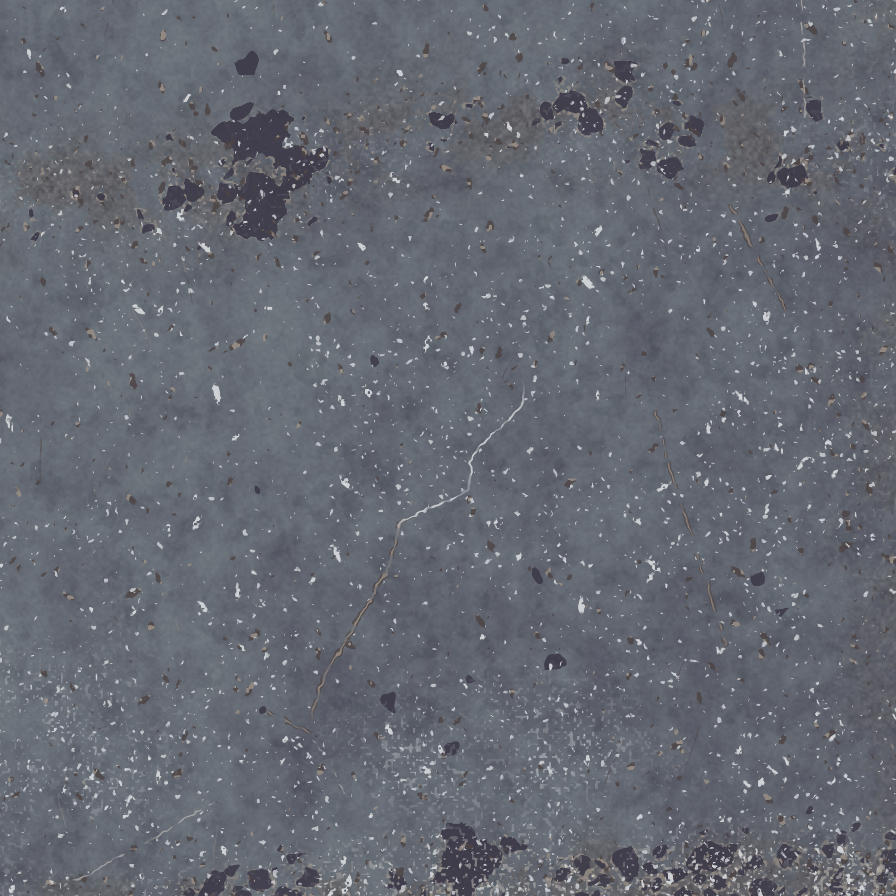
Write a Shadertoy shader that draws this texture.

```glsl
#define PAINT_LIGHT vec3(.432, .462, .492)
#define PAINT_DARK vec3(.342, .352, .398)
#define TARNISH vec3(.372, .365, .378)
#define BARE_METAL vec3(.235, .222, .28)
#define RUST vec3(.3, .262, .262)
#define TAN vec3(.61, .565, .52)
#define CHALK vec3(.83, .84, .85)
#define CHALK_AMOUNT .11
#define RUST_AMOUNT .12
#define SPOT_AMOUNT .85

vec3 hash(vec2 p) {
  vec3 q = fract(p.xyx * vec3(.1031, .1030, .0973));
  q += dot(q, q.yxz + 33.33);
  return fract((q.xxy + q.yzz) * q.zyx);
}

float noise(vec2 p) {
  vec2 i = floor(p), f = fract(p);
  f = f * f * (3. - 2. * f);
  return mix(mix(hash(i).x, hash(i + vec2(1, 0)).x, f.x),
             mix(hash(i + vec2(0, 1)).x, hash(i + 1.).x, f.x), f.y);
}

float fbm(vec2 p) {
  float sum = 0., amp = .52;
  for (int i = 0; i < 5; i++) {
    sum += amp * noise(p);
    p = mat2(1.6, 1.2, -1.2, 1.6) * p + 17.3;
    amp *= .5;
  }
  return sum;
}

vec2 jitter(vec2 uv, float freq, float amount) {
  return uv + (vec2(noise(uv * freq), noise(uv * freq + 37.7)) - .5) * amount;
}

float glow(vec2 uv, vec2 center, vec2 radii) {
  vec2 d = (uv - center) / radii;
  return exp(-dot(d, d));
}

// Coverage of a shape from its signed distance
float fill(float d) {
  float soft = max(.6 / iResolution.y, .0005);
  return smoothstep(soft, -soft, d);
}

// Distance to the nearest of many scattered, stretched grains
float flecks(vec2 uv, float cells, float seed, float radius, float stretch, float spread, float chance) {
  vec2 p = uv * cells, cell = floor(p);
  float nearest = 1.;
  for (int k = 0; k < 9; k++) {
    vec2 id = cell + vec2(k % 3 - 1, k / 3 - 1);
    vec3 place = hash(id + seed), shape = hash(id + seed + 71.3);
    if (place.z > chance) continue;
    float a = (shape.x - .5) * spread;
    vec2 d = mat2(cos(a), sin(a), -sin(a), cos(a)) * (p - id - place.xy) / cells;
    float r = radius * mix(.25, 1., shape.y * shape.y * shape.y);
    r *= smoothstep(0., .25, 1. - place.z / chance);
    nearest = min(nearest, length(d / vec2(1, mix(1., stretch, shape.z))) - r);
  }
  return nearest;
}

float segment(vec2 p, vec2 a, vec2 b) {
  vec2 pa = p - a, ba = b - a;
  return length(pa - ba * clamp(dot(pa, ba) / dot(ba, ba), 0., 1.));
}

// Course of the long curved scratch, x as a function of y
float sweep(float y) {
  return .345 + .1 * smoothstep(.18, .42, y) + .08 * smoothstep(.41, .46, y) + .06 * smoothstep(.48, .56, y);
}

void mainImage(out vec4 fragColor, in vec2 fragCoord) {
  vec2 uv = fragCoord / iResolution.xy, ragged = jitter(uv, 300., .003);
  float grain = noise(uv * 210.), fine = noise(uv * 340. + 11.), patches = fbm(uv * 7. + 4.);

  // Cloudy paint with faint streaks and small smudges
  float cloud = .36 * fbm(uv * 5.) + .36 * fbm(uv * 24. + 9.) + .28 * fbm(uv * 75. + 2.);
  cloud += .08 * noise(uv * vec2(85, 5)) - .02 + .07 * (uv.y - uv.x);
  vec3 col = mix(PAINT_DARK, PAINT_LIGHT, smoothstep(.2, .8, cloud));
  col += .028 * (fine - .5) + .02 * (grain - .5);
  col -= .03 * smoothstep(.58, .72, fbm(uv * 48. + 21.));

  // Worn bands across the top, the foot and the right edge
  float ridge = .79 + .08 * smoothstep(.2, .6, uv.x) - .055 * smoothstep(.65, 1., uv.x);
  float top = exp(-pow(abs(uv.y - ridge) / .062, 2.));
  float foot = smoothstep(.1, .03, uv.y + .05 * smoothstep(.6, .1, uv.x));
  float edge = .6 * smoothstep(.88, 1., uv.x);
  float wear = max(max(top, foot), edge);
  float tarnish = wear * smoothstep(.38, .62, fbm(uv * 24.) + .25 * (grain - .5));
  col = mix(col, TARNISH + .1 * (grain - .5) + .08 * (fine - .5), .75 * tarnish);

  // Bare metal spots with speckled pale rims
  vec2 lobed = jitter(jitter(uv, 75., .011), 170., .004);
  float spots = flecks(lobed, 44., 5., .015, 1.4, 5.,
    .008 + SPOT_AMOUNT * max(top * top, foot) * smoothstep(.34, .56, patches));
  float lumps = (fbm(uv * 27.) - .5) * 4. - 1.;
  float largeTop = length((uv - vec2(.285, .805)) / vec2(.054, .038)) + lumps;
  float largeFoot = length((uv - vec2(.515, .038)) / vec2(.029, .022)) + lumps;
  spots = min(spots, min(largeTop * .02, largeFoot * .015));
  float rim = fill(abs(spots - .0015) - .0015) * smoothstep(.45, .7, fine);
  col = mix(col, BARE_METAL + .05 * (patches - .5), .88 * fill(spots));
  col = mix(col, TAN, .7 * rim * wear);

  // Rust flecks
  float rust = flecks(ragged, 75., 23., .004, 2.8, 2.2, RUST_AMOUNT + .4 * wear);
  col = mix(col, mix(RUST, TAN, smoothstep(.6, .75, grain)), .8 * fill(rust));

  // Chalky chips and powder, denser in dusty areas
  float dusty = glow(uv, vec2(.56, .16), vec2(.15, .065)) + .9 * foot + .25 * edge + .2 * top
    + .7 * glow(uv, vec2(.06, .18), vec2(.12, .13));
  float clumps = smoothstep(.38, .6, fbm(uv * 16. + 3.));
  float density = CHALK_AMOUNT * (.5 + 1.6 * smoothstep(.4, .65, patches)) + .4 * dusty * clumps;
  float dust = flecks(ragged, 150., 41., .0021, 2., 3.1, density);
  float chips = flecks(ragged, 62., 67., .0038, 3.2, 1.9, .7 * density);
  float powder = smoothstep(.66, .86, noise(uv * 290. + 53.)) * dusty * mix(.25, 1., clumps);
  col = mix(col, mix(CHALK, TAN, .5 * foot), .6 * min(powder, 1.));
  col = mix(col, CHALK, .8 * fill(dust));
  col = mix(col, CHALK, .95 * fill(chips) * smoothstep(.2, .45, fine));

  // Hairline scratches, mostly upright
  float broken = smoothstep(.3, .6, noise(uv * 140.));
  float hairs = flecks(jitter(uv, 60., .003), 10., 83., .0011, 45., 1.1, .55);
  col = mix(col, mix(RUST, TAN, step(.5, noise(uv * 6.))), .55 * fill(hairs) * broken);

  // Long curved scratch, pale above and rusty below
  vec2 bent = jitter(jitter(uv, 40., .004), 190., .0035);
  float slope = (sweep(uv.y + .002) - sweep(uv.y - .002)) / .004;
  float curve = abs(bent.x - sweep(bent.y)) / sqrt(1. + slope * slope);
  float rusty = smoothstep(.43, .4, uv.y);
  float span = smoothstep(.19, .22, uv.y) * smoothstep(.58, .54, uv.y);
  col = mix(col, RUST, .75 * rusty * span * fill(curve - .003) * broken);
  col = mix(col, mix(CHALK, TAN, rusty), .85 * span * fill(curve - .0011) * mix(.45, 1., broken));

  // Straight gouges, alternating rusty and pale
  vec4 gouges[6] = vec4[6](vec4(.815, .77, .885, .64), vec4(.07, .01, .24, .105),
    vec4(.73, .54, .81, .28), vec4(.35, .18, .385, .115),
    vec4(.3, .205, .35, .18), vec4(.895, 1, .898, .87));
  for (int i = 0; i < 6; i++) {
    float pale = float(i % 2), d = segment(bent, gouges[i].xy, gouges[i].zw);
    col = mix(col, RUST, .65 * (1. - pale) * fill(d - .0024) * broken);
    col = mix(col, mix(TAN, CHALK, .5 * pale), .7 * fill(d - .0009) * broken);
  }

  fragColor = vec4(col, 1);
}
```
